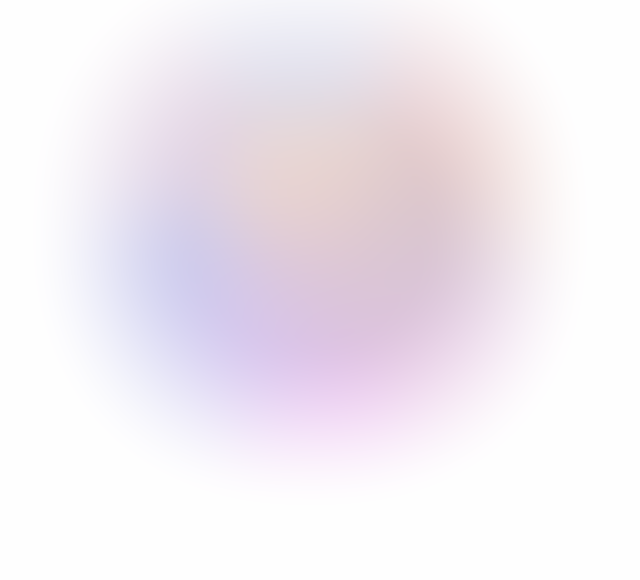
A Shadertoy shader for this background:

```glsl
// A soft pastel cloud fading into white: peach core, blue left, pink base.
// Overlapping Gaussian tints are blended by normalized weight, then a rounded
// superellipse envelope fades the blend out towards the paper colour.

const vec2  FRAME       = vec2(1.0, 0.906);   // canvas extent, in canvas widths
const vec3  PAPER       = vec3(0.998, 0.997, 0.998);
const float TINT_SPREAD = 0.096;              // Gaussian sigma of each tint

// Envelope shape
const vec2  CLOUD_CENTER = vec2(0.484, 0.552);
const float CLOUD_INNER  = 0.167;
const float CLOUD_OUTER  = 0.453;
const float CLOUD_POWER  = 2.3;

// Tints
const vec3 MIST       = vec3(0.862, 0.868, 0.932);
const vec3 LILAC_GREY = vec3(0.890, 0.832, 0.896);
const vec3 PEACH      = vec3(0.930, 0.842, 0.800);
const vec3 BLUSH      = vec3(0.916, 0.812, 0.832);
const vec3 APRICOT    = vec3(0.918, 0.788, 0.752);
const vec3 TAUPE      = vec3(0.842, 0.768, 0.784);
const vec3 MAUVE      = vec3(0.836, 0.768, 0.864);
const vec3 ORCHID     = vec3(0.848, 0.758, 0.854);
const vec3 PERIWINKLE = vec3(0.782, 0.792, 0.930);
const vec3 SKY        = vec3(0.818, 0.835, 0.952);
const vec3 VIOLET     = vec3(0.848, 0.778, 0.948);
const vec3 ROSE       = vec3(0.920, 0.778, 0.900);
const vec3 PINK       = vec3(0.932, 0.745, 0.948);

// Tint premultiplied by its Gaussian weight; the weight is kept in w
vec4 tint(vec2 p, vec2 center, vec3 color) {
    vec2 d = (p - center) / TINT_SPREAD;
    return vec4(color, 1.0) * exp(-0.5 * dot(d, d));
}

// Radial distance with slightly squared corners
float superellipse(vec2 d) {
    vec2 q = pow(abs(d) + 1e-5, vec2(CLOUD_POWER));
    return pow(q.x + q.y, 1.0 / CLOUD_POWER);
}

vec3 cloudColor(vec2 p) {
    // Upper band
    vec4 sum = tint(p, vec2(0.482, 0.828), MIST);
    sum += tint(p, vec2(0.247, 0.685), LILAC_GREY);
    sum += tint(p, vec2(0.729, 0.789), BLUSH);
    sum += tint(p, vec2(0.807, 0.646), APRICOT);

    // Core and right flank
    sum += tint(p, vec2(0.495, 0.607), PEACH);
    sum += tint(p, vec2(0.664, 0.548), TAUPE);
    sum += tint(p, vec2(0.703, 0.464), MAUVE);
    sum += tint(p, vec2(0.508, 0.444), ORCHID);

    // Left flank and base
    sum += tint(p, vec2(0.254, 0.464), PERIWINKLE);
    sum += tint(p, vec2(0.221, 0.294), SKY);
    sum += tint(p, vec2(0.378, 0.346), VIOLET);
    sum += tint(p, vec2(0.729, 0.333), ROSE);
    sum += tint(p, vec2(0.521, 0.203), PINK);
    return sum.rgb / max(sum.w, 1e-8);
}

void mainImage(out vec4 fragColor, in vec2 fragCoord) {
    vec2 p = fragCoord / iResolution.xy * FRAME;
    float radius = superellipse(p - CLOUD_CENTER);
    float cover = 1.0 - smoothstep(CLOUD_INNER, CLOUD_OUTER, radius);
    fragColor = vec4(mix(PAPER, cloudColor(p), cover), 1.0);
}
```
